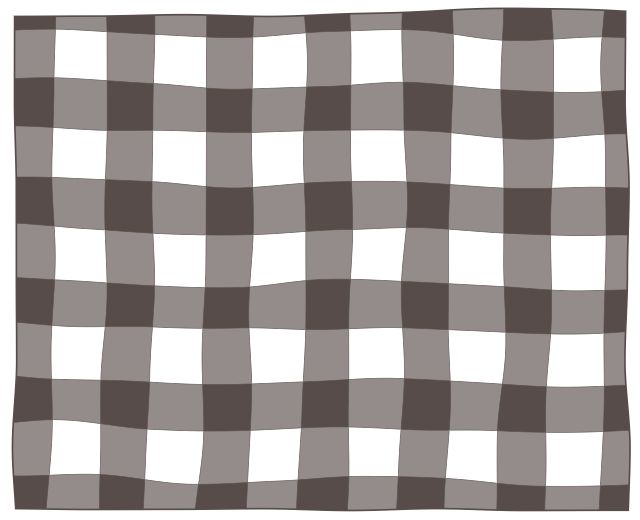
Write a WebGL 1 fragment shader that draws this pattern.

```glsl
precision highp float;
// Hand-drawn gingham cloth: wavy translucent stripes crossing on white, with fine ink edges.

uniform vec2 u_resolution;

// Lengths are fractions of the canvas height.
const vec3 WHITE = vec3(1.0);
const vec3 MID = vec3(0.58, 0.55, 0.54);
const vec3 DARK = vec3(0.34, 0.30, 0.29);
const vec2 PERIOD = vec2(0.1917, 0.1894);       // column and row spacing
const vec2 FIRST_CENTRE = vec2(0.0561, 0.032);  // first column and lowest row
const vec2 HALF_WIDTH = vec2(0.0455, 0.0449);
const vec2 CLOTH_MIN = vec2(0.0288, 0.0208);
const vec2 CLOTH_MAX = vec2(1.2067, 0.971);
const float WOBBLE = 0.0065;
const float HEM_WOBBLE = 0.005;
const float WOBBLE_FREQ = 6.0;
const float LINE_WIDTH = 0.0013;
const float LINE_STRENGTH = 0.8;
const float HEM_WIDTH = 0.0032;
const float ROW_SWAY = 0.0055;
const float ROW_TILT = 0.0117;
const float COLUMN_LEAN = 0.014;
const float TOP_BULGE = 0.015;

float hash(vec2 p) {
  return fract(sin(dot(p, vec2(127.1, 311.7))) * 43758.5453);
}

// Smooth one-dimensional noise from -1 to 1, separate for every edge.
float edgeNoise(float along, float edge) {
  float t = along * WOBBLE_FREQ + hash(vec2(edge, 7.0));
  float i = floor(t);
  float f = t - i;
  f = f * f * (3.0 - 2.0 * f);
  return mix(hash(vec2(i, edge)), hash(vec2(i + 1.0, edge)), f) * 2.0 - 1.0;
}

// Signed distance to the nearest stripe, positive inside.
float stripe(float across, float along, float period, float halfWidth, float seed) {
  float id = floor(across / period + 0.5);
  float offset = across - id * period;
  float edge = seed + 2.0 * id;
  float low = -halfWidth + WOBBLE * edgeNoise(along, edge);
  float high = halfWidth + WOBBLE * edgeNoise(along, edge + 1.0);
  return min(offset - low, high - offset);
}

// Signed distance to the uneven outer hem, positive inside.
float cloth(vec2 p) {
  float left = CLOTH_MIN.x + HEM_WOBBLE * edgeNoise(p.y, 81.0);
  float right = CLOTH_MAX.x + HEM_WOBBLE * edgeNoise(p.y, 82.0);
  float bottom = CLOTH_MIN.y + 0.5 * HEM_WOBBLE * edgeNoise(p.x, 83.0);
  float bulge = (p.x - 1.0) * 5.0;
  float top = CLOTH_MAX.y + TOP_BULGE * exp(-bulge * bulge)
            + 0.6 * HEM_WOBBLE * edgeNoise(p.x, 84.0);
  return min(min(p.x - left, right - p.x), min(p.y - bottom, top - p.y));
}

float coverage(float distance, float pixel) {
  return clamp(distance / pixel + 0.5, 0.0, 1.0);
}

float lineMask(float distance, float width, float pixel) {
  return coverage(0.5 * width - abs(distance), pixel);
}

void main() {
  vec2 p = gl_FragCoord.xy / u_resolution.y;
  float pixel = 1.0 / u_resolution.y;

  // Sway shared by all rows and lean shared by all columns
  float sway = -ROW_SWAY * cos(9.33 * (p.x - 0.377)) - ROW_TILT * (p.x - 0.615);
  float lean = -COLUMN_LEAN * pow(max(1.0 - p.y, 0.0), 4.0);
  vec2 q = p - FIRST_CENTRE - vec2(lean, sway);

  float columnDist = stripe(q.x, p.y, PERIOD.x, HALF_WIDTH.x, 11.0);
  float rowDist = stripe(q.y, p.x, PERIOD.y, HALF_WIDTH.y, 47.0);
  float column = coverage(columnDist, pixel);
  float row = coverage(rowDist, pixel);

  // Weave: one stripe gives the mid tone, a crossing gives the dark
  vec3 color = mix(WHITE, MID, max(column, row));
  color = mix(color, DARK, column * row);

  // Fine ink along every stripe edge
  float ink = max(lineMask(columnDist, LINE_WIDTH, pixel),
                  lineMask(rowDist, LINE_WIDTH, pixel));
  color = mix(color, DARK, ink * LINE_STRENGTH);

  // Trim to the cloth and outline its hem
  float hemDist = cloth(p);
  color = mix(WHITE, color, coverage(hemDist, pixel));
  color = mix(color, DARK, lineMask(hemDist, HEM_WIDTH, pixel));

  gl_FragColor = vec4(color, 1.0);
}
```
